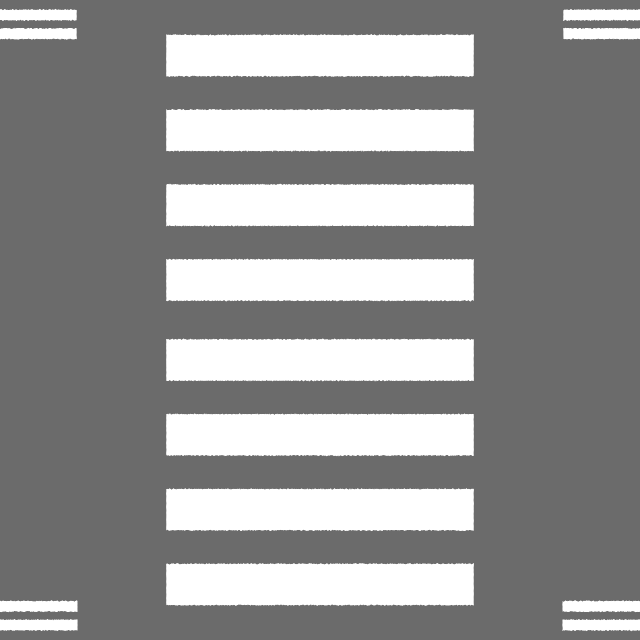
A Shadertoy shader for this pattern:

```glsl
const vec3 ASPHALT = vec3(0.42);
const vec3 PAINT = vec3(1.0);

const vec2 BAR_HALF = vec2(0.2402, 0.0324);
const float BAR_FIRST = 0.0625;   // distance of the innermost bars from the middle
const float BAR_PITCH = 0.1169;
const float BARS_PER_SIDE = 4.0;

const vec2 DASH_HALF = vec2(0.1198, 0.0084);
const float DASH_FIRST = 0.4473;
const float DASH_PITCH = 0.0293;
const float LOWER_SHIFT = 0.0013; // lower dashes reach slightly further in

const vec2 FRAY_SCALE = vec2(330.0, 190.0);
const vec2 FRAY_DEPTH = vec2(0.0005, 0.0018);

vec2 hashGradient(vec2 cell) {
    vec3 h = fract(cell.xyx * vec3(0.1031, 0.1030, 0.0973));
    h += dot(h, h.yzx + 33.33);
    float angle = 6.2832 * fract((h.x + h.y) * h.z);
    return vec2(cos(angle), sin(angle));
}

float gradientNoise(vec2 p) {
    vec2 i = floor(p), f = fract(p);
    vec2 u = f * f * (3.0 - 2.0 * f);
    vec2 e = vec2(0.0, 1.0);
    float a = dot(hashGradient(i), f);
    float b = dot(hashGradient(i + e.yx), f - e.yx);
    float c = dot(hashGradient(i + e.xy), f - e.xy);
    float d = dot(hashGradient(i + e.yy), f - e.yy);
    return mix(mix(a, b, u.x), mix(c, d, u.x), u.y);
}

// Box distance with frayed sides
float frayedBox(vec2 p, vec2 halfSize, vec2 fray) {
    vec2 d = abs(p) - halfSize + fray;
    return max(d.x, d.y);
}

// Centre of the nearest row in an evenly spaced stack
float nearestRow(float y, float first, float pitch, float count) {
    return first + pitch * clamp(round((y - first) / pitch), 0.0, count - 1.0);
}

void mainImage(out vec4 fragColor, in vec2 fragCoord) {
    float size = min(iResolution.x, iResolution.y);
    vec2 uv = (fragCoord - 0.5 * iResolution.xy) / size;
    vec2 p = abs(uv);
    vec2 fray = FRAY_DEPTH * gradientNoise((uv + 1.0) * FRAY_SCALE);

    // Crossing bars
    float barY = nearestRow(p.y, BAR_FIRST, BAR_PITCH, BARS_PER_SIDE);
    float bars = frayedBox(p - vec2(0.0, barY), BAR_HALF, fray);

    // Paired dashes at the corners
    float dashY = nearestRow(p.y, DASH_FIRST, DASH_PITCH, 2.0);
    vec2 dashCentre = vec2(0.5 - LOWER_SHIFT * step(uv.y, 0.0), dashY);
    float dashes = frayedBox(p - dashCentre, DASH_HALF, fray);

    float edge = 0.6 / size;
    float paint = 1.0 - smoothstep(-edge, edge, min(bars, dashes));
    fragColor = vec4(mix(ASPHALT, PAINT, paint), 1.0);
}
```
